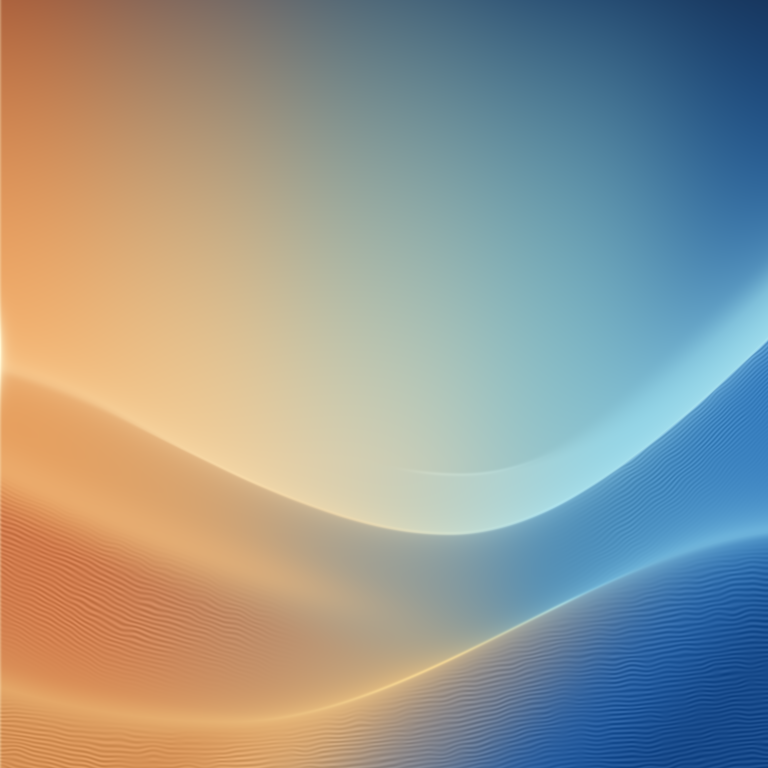
Reproduce this background procedurally as a three.js fragment shader.

```glsl
// Soft dunes under a warm-to-blue sky: three curved crests with glowing rims.
// Colour ramps run across the canvas, curve formulas give the crests, and
// warped sine ripples add the fine grain on the slopes.
#define EDGE 0.002
#define RIM_WIDTH 0.0022
#define RIPPLE_COUNT 160.0
#define RIPPLE_DEPTH 0.06
#define RIPPLE_WARP 3.2
#define HAZE_HEIGHT 0.06

varying vec2 vUv;

float hash(vec2 p) {
  vec3 q = fract(vec3(p.xyx) * 0.1031);
  q += dot(q, q.yzx + 33.33);
  return fract((q.x + q.y) * q.z);
}

float noise(vec2 p) {
  vec2 i = floor(p), f = fract(p);
  f = f * f * (3.0 - 2.0 * f);
  return mix(mix(hash(i), hash(i + vec2(1.0, 0.0)), f.x),
             mix(hash(i + vec2(0.0, 1.0)), hash(i + vec2(1.0)), f.x), f.y);
}

// Five evenly spaced colours blended with gaussian weights
float weight(float x, float i) {
  float d = clamp(x, 0.0, 1.0) * 4.0 - i;
  return exp(-2.0 * d * d);
}

vec3 ramp(float x, vec3 a, vec3 b, vec3 c, vec3 d, vec3 e) {
  float wa = weight(x, 0.0), wb = weight(x, 1.0), wc = weight(x, 2.0);
  float wd = weight(x, 3.0), we = weight(x, 4.0);
  return (a * wa + b * wb + c * wc + d * wd + e * we) / (wa + wb + wc + wd + we);
}

// Hyperbolic valley with its own slope on each side, easing off at far left
float valley(float x, vec2 low) {
  float d = x - low.x;
  float far = max(-d - 0.42, 0.0);
  vec2 side = d < 0.0 ? vec2(0.62, 0.25) : vec2(1.2, 0.30);
  return low.y + side.x * (sqrt(d * d + side.y * side.y) - side.y) - 0.9 * far * far;
}

float frontCrest(float x) {
  float left = max(0.3 - x, 0.0);
  return 0.06 + 0.25 * smoothstep(0.30, 1.05, x) + 0.5 * left * left;
}

// One-sided falloff and two-sided thin rim
float glow(float d, float size) { return exp(-max(d, 0.0) / size); }
float rim(float d, float size) { return exp(-d * d / (size * size)); }

// Broken, wavering grain lines
float ripples(vec2 p, float depth) {
  float warp = noise(p * 7.0) * RIPPLE_WARP + noise(p * 45.0) * 0.8;
  float strength = 0.3 + 0.7 * noise(p * 16.0 + 9.0) + 0.5 * (noise(p * 90.0) - 0.5);
  return sin(6.28318 * (depth * RIPPLE_COUNT + warp)) * strength * RIPPLE_DEPTH;
}

// Quadratic blend through the colours of three heights
vec3 sky(vec2 p) {
  vec3 low = ramp(p.x, vec3(0.96, 0.73, 0.47), vec3(0.95, 0.80, 0.59),
    vec3(0.82, 0.81, 0.71), vec3(0.53, 0.76, 0.81), vec3(0.43, 0.69, 0.84));
  vec3 mid = ramp(p.x, vec3(0.91, 0.61, 0.36), vec3(0.82, 0.68, 0.50),
    vec3(0.60, 0.69, 0.66), vec3(0.42, 0.64, 0.71), vec3(0.17, 0.40, 0.63));
  vec3 top = ramp(p.x, vec3(0.70, 0.38, 0.22), vec3(0.50, 0.42, 0.38),
    vec3(0.30, 0.42, 0.49), vec3(0.16, 0.32, 0.47), vec3(0.08, 0.20, 0.36));
  float t = clamp((p.y - 0.4) / 0.6, 0.0, 1.0);
  return low * (1.0 - t) * (1.0 - 2.0 * t) + mid * 4.0 * t * (1.0 - t)
       + top * t * (2.0 * t - 1.0);
}

void main() {
  vec2 p = vUv;
  float x = p.x;
  // Depth below each crest, positive inside the dune
  float back = valley(x, vec2(0.60, 0.382)) - p.y;
  float middle = valley(x, vec2(0.586, 0.305)) - p.y;
  float slope = 0.39 - 0.46 * x + 0.18 * x * x - p.y;
  float front = frontCrest(x) - p.y;
  float cool = smoothstep(0.42, 0.75, x);
  float patchy = 0.5 + 0.5 * noise(vec2(x * 22.0, 3.0));
  vec3 color = sky(p);

  // Hazy rear dune, open at the left and blurred at the right
  vec3 haze = mix(vec3(0.79, 0.82, 0.75), vec3(0.58, 0.84, 0.91), smoothstep(0.48, 0.85, x));
  float softness = 0.004 + 0.045 * smoothstep(0.64, 0.95, x);
  color = mix(color, haze, 0.5 * glow(-back, HAZE_HEIGHT) * smoothstep(0.62, 1.0, x));
  color = mix(color, haze, 0.8 * smoothstep(-softness, softness, back) * smoothstep(0.45, 0.66, x));
  float faintRim = smoothstep(0.50, 0.58, x) * (1.0 - smoothstep(0.62, 0.74, x));
  color += 0.04 * faintRim * rim(back, RIM_WIDTH);

  // Middle dune with a pale rim
  vec3 rimColor = mix(vec3(1.0, 0.89, 0.69), vec3(0.72, 0.93, 0.97), cool);
  color = mix(color, rimColor, 0.42 * glow(-middle, 0.025));
  vec3 body = ramp(x, vec3(0.91, 0.62, 0.36), vec3(0.86, 0.64, 0.42),
    vec3(0.60, 0.62, 0.59), vec3(0.27, 0.54, 0.72), vec3(0.19, 0.47, 0.74));
  body = mix(body, rimColor, 0.34 * glow(middle, 0.022));
  body += ripples(p, middle) * smoothstep(0.70, 0.90, x) * glow(middle - 0.08, 0.05);
  body = mix(body, vec3(0.48, 0.76, 0.89), 0.65 * glow(-front, 0.055) * smoothstep(0.62, 0.95, x));

  // Rippled warm slope
  float warm = 1.0 - smoothstep(0.33, 0.62, x);
  vec3 slopeColor = mix(vec3(0.81, 0.47, 0.29), vec3(0.70, 0.57, 0.46), smoothstep(0.05, 0.5, x));
  slopeColor += ripples(p, slope) * (1.0 - smoothstep(0.2, 0.42, x)) * smoothstep(0.02, 0.12, -front);
  body = mix(body, vec3(0.95, 0.73, 0.49), 0.4 * warm * rim(slope, 0.035));
  body = mix(body, slopeColor, warm * smoothstep(0.0, 0.08, slope));
  body = mix(body, vec3(0.93, 0.70, 0.42), 0.65 * glow(-front, 0.055) * (1.0 - smoothstep(0.5, 0.72, x)));
  float middleEdge = mix(0.012, EDGE, smoothstep(0.03, 0.28, x));
  color = mix(color, body, smoothstep(-middleEdge, middleEdge, middle));
  color = mix(color, rimColor, 0.65 * patchy * rim(middle, RIM_WIDTH) * smoothstep(0.1, 0.36, x));

  // Front dune, warm at the left and deep blue at the right
  float across = 0.45 + 1.5 * (x - 0.9 * p.y - 0.5);
  vec3 frontColor = ramp(across, vec3(0.83, 0.55, 0.32), vec3(0.87, 0.66, 0.43),
    vec3(0.50, 0.51, 0.55), vec3(0.13, 0.36, 0.64), vec3(0.08, 0.27, 0.52));
  vec3 frontRim = mix(vec3(1.0, 0.88, 0.60), vec3(0.62, 0.89, 0.97), smoothstep(0.56, 0.8, x));
  frontColor += ripples(p, p.y - 0.35 * frontCrest(x)) * smoothstep(0.0, 0.05, front);
  frontColor = mix(frontColor, vec3(0.27, 0.62, 0.85), 0.45 * glow(front, 0.07) * smoothstep(0.65, 0.9, x));
  frontColor = mix(frontColor, frontRim, 0.4 * glow(front, 0.02));
  float frontEdge = mix(0.035, EDGE, smoothstep(0.1, 0.45, x)) + 0.008 * smoothstep(0.75, 0.95, x);
  color = mix(color, frontRim, 0.32 * glow(-front, 0.016) * smoothstep(0.05, 0.4, x));
  color = mix(color, frontColor, smoothstep(-frontEdge, frontEdge, front));
  float frontLine = smoothstep(0.3, 0.52, x) * (1.0 - smoothstep(0.72, 0.88, x));
  color = mix(color, frontRim, 0.7 * patchy * frontLine * rim(front, RIM_WIDTH));

  // Light spilling in at the left border
  float spill = glow(x, 0.006) * rim(p.y - 0.54, 0.05);
  color = mix(color, vec3(1.0, 0.95, 0.80), 0.9 * spill + 0.3 * rim(x, 0.002));
  gl_FragColor = vec4(clamp(color, 0.0, 1.0), 1.0);
}
```
